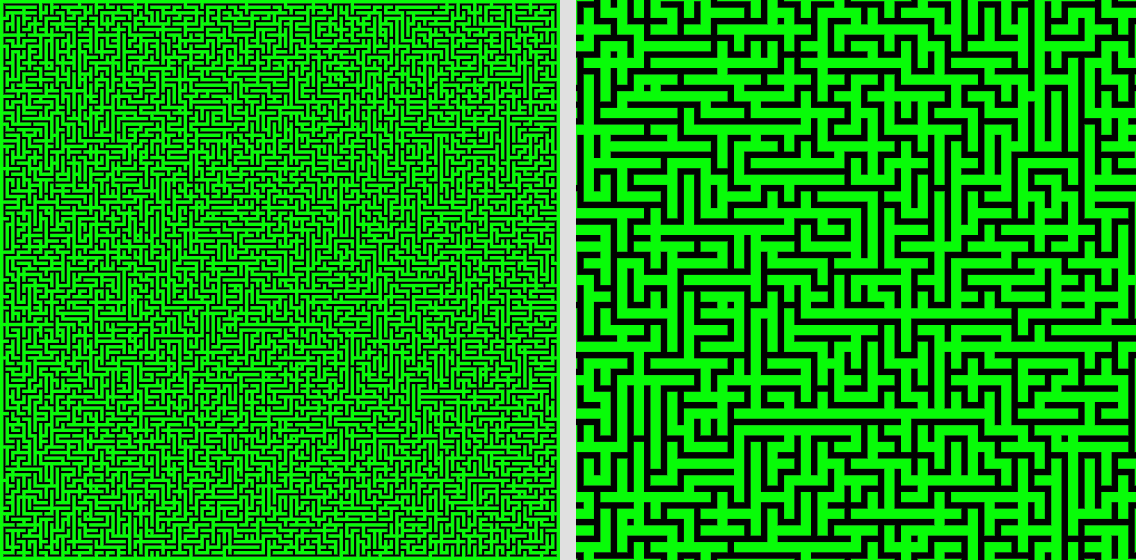
Left, the full canvas; right, a detail of the centre.
Write a WebGL 1 fragment shader that draws this pattern.

```glsl
precision highp float;
// Dense square maze: bright green walls on black passages inside a green frame.

uniform vec2 u_resolution;

#define CELLS 100.0      // passages per side
#define WALL 0.61        // wall thickness, in cells
#define OPENNESS 0.8     // how strongly crowded cells are avoided
#define EDGE_TINT 0.35   // paleness of the softened wall edges
#define GREEN vec3(0.03, 0.99, 0.03)
#define BLACK vec3(0.0, 0.012, 0.0)

float hash(vec2 p) {
  return fract(sin(dot(p, vec2(127.1, 311.7))) * 43758.5453);
}

float same(float a, float b) {
  return 1.0 - step(0.5, abs(a - b));
}

// Unit step for a heading: 0 east, 1 north, 2 west, 3 south.
vec2 heading(float k) {
  float a = k * 1.5707963;
  return floor(vec2(cos(a), sin(a)) + 0.5);
}

bool onFrame(vec2 post) {
  vec2 inset = min(post, CELLS - post);
  return min(inset.x, inset.y) < 0.5;
}

// Posts on the frame lean along it, other posts lean at random.
float randomLean(vec2 post) {
  if (onFrame(post)) {
    return min(post.x, CELLS - post.x) < 0.5 ? 1.0 : 0.0;
  }
  return floor(4.0 * hash(post));
}

// Lean of a neighbour, measured relative to heading k.
float relativeLean(vec2 post, float side, float k) {
  return mod(randomLean(post + heading(side)) - k + 4.0, 4.0);
}

// Posts of odd parity pick the side whose two cells have the fewest walls.
float lean(vec2 post) {
  if (onFrame(post) || mod(post.x + post.y, 2.0) < 0.5) {
    return randomLean(post);
  }
  float best = 0.0;
  float lowest = 1000.0;
  for (int i = 0; i < 4; i++) {
    float k = float(i);
    float ahead = relativeLean(post, k, k);
    float left = relativeLean(post, k + 1.0, k);
    float right = relativeLean(post, k + 3.0, k);
    float wallsLeft = same(ahead, 1.0) + same(left, 0.0) + same(left, 3.0);
    float wallsRight = same(ahead, 3.0) + same(right, 0.0) + same(right, 1.0);
    float cost = OPENNESS * (wallsLeft * wallsLeft + wallsRight * wallsRight)
               + hash(post + 17.3 * (k + 1.0))
               + 100.0 * same(ahead, 2.0);  // this wall already exists
    if (cost < lowest) {
      lowest = cost;
      best = k;
    }
  }
  return best;
}

// Signed distance to the walls, in cells.
float wallDistance(vec2 p) {
  vec2 post = floor(p + 0.5);
  vec2 f = p - post;
  float d = max(abs(f.x), abs(f.y));
  float ownLean = lean(post);
  for (int i = 0; i < 4; i++) {
    float k = float(i);
    vec2 along = heading(k);
    float back = mod(k + 2.0, 4.0);
    if (same(ownLean, k) + same(lean(post + along), back) > 0.5) {
      float across = abs(dot(f, vec2(-along.y, along.x)));
      d = min(d, max(across, -dot(f, along)));
    }
  }
  vec2 inset = min(p, CELLS - p);
  return min(d, min(inset.x, inset.y)) - 0.5 * WALL;
}

void main() {
  float scale = (CELLS + WALL) / min(u_resolution.x, u_resolution.y);
  vec2 p = gl_FragCoord.xy * scale - 0.5 * WALL;
  float cover = clamp(0.5 - wallDistance(p) / scale, 0.0, 1.0);
  vec3 color = mix(BLACK, GREEN, cover);
  color.rb += EDGE_TINT * cover * (1.0 - cover);
  gl_FragColor = vec4(color, 1.0);
}
```
